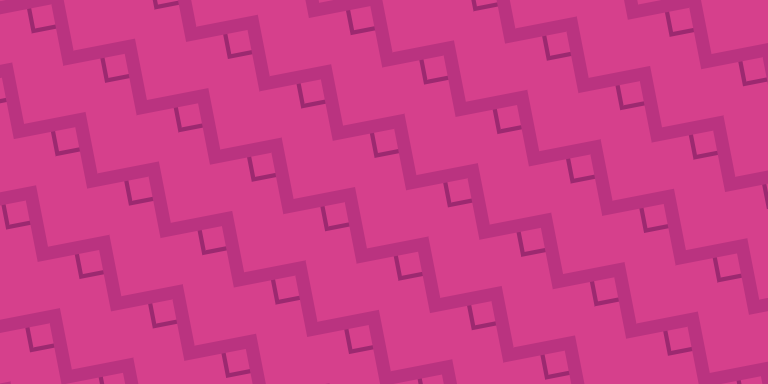
This pattern is drawn by a Shadertoy shader. Its source:

```glsl
#define TILE 0.3258                  // lattice period, in canvas heights
#define TILT 0.192                   // rotation in radians
#define ANCHOR vec2(0.9245, 0.513)   // one outer stair corner
#define BAND 0.104                   // stair line width, in tiles
#define MARK 0.302                   // reach of the small square from the corner
#define STROKE 0.034                 // small square line width
#define GROUND_COLOR vec3(0.84, 0.25, 0.55)
#define BAND_COLOR vec3(0.73, 0.20, 0.50)
#define MARK_COLOR vec3(0.61, 0.16, 0.44)

// Signed distance to the box spanning lo to hi
float boxDistance(vec2 p, vec2 lo, vec2 hi) {
    vec2 d = abs(p - 0.5 * (lo + hi)) - 0.5 * (hi - lo);
    return length(max(d, 0.0)) + min(max(d.x, d.y), 0.0);
}

// One tread and one riser, with the outer corner at the origin
float stairDistance(vec2 p) {
    float tread = boxDistance(p, vec2(-0.5 - BAND, 0.0), vec2(0.0, BAND));
    float riser = boxDistance(p, vec2(-BAND, 0.0), vec2(0.0, 0.5 + BAND));
    return min(tread, riser);
}

// Two open sides of the square tucked inside the corner
float markDistance(vec2 p) {
    float side = boxDistance(p, vec2(-MARK, 0.5 * BAND), vec2(STROKE - MARK, MARK));
    float base = boxDistance(p, vec2(-MARK, MARK - STROKE), vec2(-0.5 * BAND, MARK));
    return min(side, base);
}

float coverage(float d, float pixel) {
    return clamp(0.5 - d / pixel, 0.0, 1.0);
}

void mainImage(out vec4 fragColor, in vec2 fragCoord) {
    // Tilted tile space: x along the treads, y down the risers
    vec2 p = (fragCoord / iResolution.y - ANCHOR) / TILE;
    float c = cos(TILT), s = sin(TILT);
    p = vec2(c * p.x + s * p.y, s * p.x - c * p.y);
    float pixel = 1.0 / (TILE * iResolution.y);

    // Each half-tile row shifts half a tile sideways
    p -= 0.5 * floor(2.0 * p.y);
    float stair = 1e3, mark = 1e3;
    for (int row = -1; row <= 1; row++) {
        vec2 q = p - 0.5 * float(row);
        q.x = fract(q.x + 0.8) - 0.8;
        stair = min(stair, stairDistance(q));
        mark = min(mark, markDistance(q));
    }

    // Stairs overlap the ends of the marks
    vec3 color = mix(GROUND_COLOR, MARK_COLOR, coverage(mark, pixel));
    color = mix(color, BAND_COLOR, coverage(stair, pixel));
    fragColor = vec4(color, 1.0);
}
```
